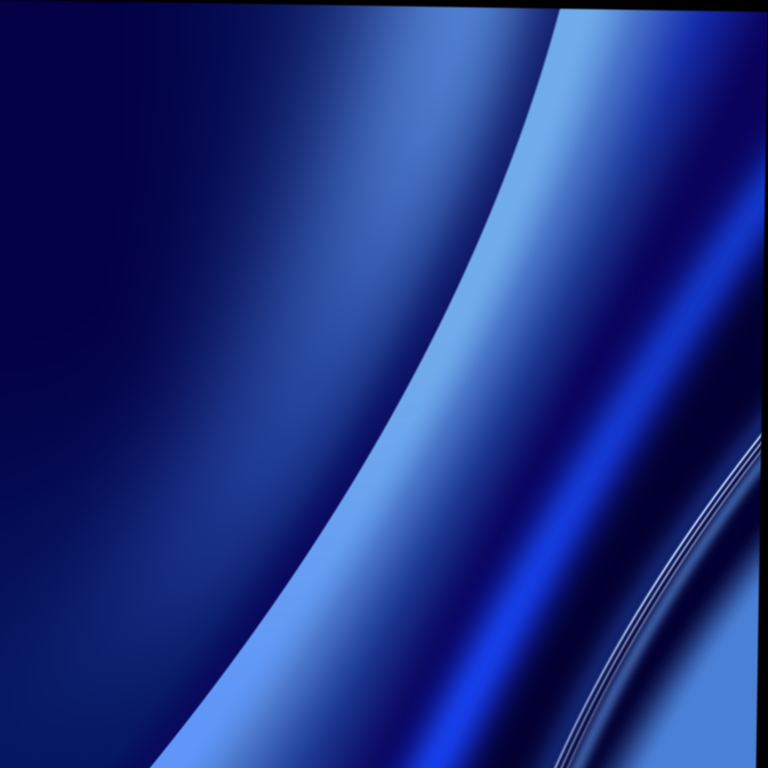
Give the GLSL for this background, as a three.js fragment shader.

```glsl
// Satin folds in blue: a soft sheen on the left, a bright curved fold across
// the middle, a royal blue ridge, and a glassy rim at the lower right.
// Each fold follows a quadratic curve x(y); colour depends on the offset from it.

#define EDGE_SOFT 0.0025
#define SHEEN_OFFSET -0.125
#define SHEEN_LEFT 0.155
#define SHEEN_RIGHT 0.105
#define RIDGE_WIDTH 0.042
#define RIM_WIDTH 0.0022
#define RIM_GLOW 0.026
#define FRAME_TILT 0.0155

varying vec2 vUv;

const vec3 INK = vec3(0.008, 0.0, 0.19);
const vec3 NAVY = vec3(0.01, 0.0, 0.27);
const vec3 DEEP_BLUE = vec3(0.02, 0.10, 0.39);
const vec3 STEEL_BLUE = vec3(0.11, 0.22, 0.57);
const vec3 SKY_BLUE = vec3(0.31, 0.49, 0.81);
const vec3 PALE_BLUE = vec3(0.44, 0.67, 0.92);
const vec3 ROYAL_BLUE = vec3(0.08, 0.23, 0.86);
const vec3 VIOLET_NAVY = vec3(0.035, 0.01, 0.36);

// Horizontal position of a curve at height y.
float curveX(float y, vec3 k) {
  return k.x + y * (k.y + y * k.z);
}

float bell(float d, float width) {
  float q = d / width;
  return exp(-q * q);
}

// Dark cloth with a broad sheen that fades towards the bottom.
vec3 leftCloth(vec2 p, float d) {
  float lift = (1.0 - smoothstep(0.0, 0.65, p.y)) * 0.85;
  vec3 base = mix(NAVY, DEEP_BLUE, max(lift, 0.6 * smoothstep(0.1, 0.45, p.x)));
  float s = d - SHEEN_OFFSET;
  float sheen = bell(s, s < 0.0 ? SHEEN_LEFT : SHEEN_RIGHT);
  vec3 light = mix(STEEL_BLUE, SKY_BLUE, smoothstep(0.3, 1.0, p.y));
  vec3 col = mix(base, light, sheen * smoothstep(-0.05, 0.42, p.y));
  // Shade gathers under the bright fold, most of all in its lower half.
  float shade = smoothstep(-0.07, 0.0, d) * mix(0.65, 0.2, smoothstep(0.2, 0.9, p.y));
  return mix(col, VIOLET_NAVY, shade);
}

// Bright fold: t is 0 at its sharp edge and 1 at the ridge.
vec3 brightFold(float t, float y) {
  t *= mix(0.87, 1.12, y);
  vec3 crest = mix(SKY_BLUE * 1.2, PALE_BLUE, smoothstep(0.0, 0.6, y));
  vec3 slope = mix(STEEL_BLUE, vec3(0.08, 0.17, 0.68), smoothstep(0.7, 1.0, y));
  vec3 col = mix(crest, SKY_BLUE, smoothstep(0.08, 0.28, t));
  col = mix(col, slope, smoothstep(0.18, 0.52, t));
  return mix(col, VIOLET_NAVY, smoothstep(0.42, 0.76, t));
}

// Rim of fine bright and dark lines, then a pale panel beyond a dark crease.
vec3 glassRim(vec3 col, vec2 p, float d) {
  float crease = d - (0.035 + 0.1 * p.y);
  float panel = smoothstep(0.0, 0.085, crease);
  col = mix(col, SKY_BLUE * vec3(0.93, 1.03, 1.04), panel);
  col = mix(col, STEEL_BLUE * 1.1, 0.55 * bell(d + 0.012, RIM_GLOW));
  col = mix(col, SKY_BLUE * 0.9, 0.75 * bell(d - 0.022, 0.012));
  col = mix(col, INK, 0.8 * bell(d - 0.004, 0.009));
  float fade = mix(0.65, 0.95, smoothstep(0.05, 0.3, p.y));
  for (int i = 0; i < 3; i++) {
    float lineX = -0.006 + 0.008 * float(i);
    float strength = fade * (1.0 - 0.25 * float(i));
    col = mix(col, vec3(0.68, 0.77, 0.94), strength * bell(d - lineX, RIM_WIDTH));
  }
  return col;
}

void main() {
  vec2 p = vUv;
  float foldX = curveX(p.y, vec3(0.195, 0.813, -0.276));
  float ridgeX = curveX(p.y, vec3(0.564, 0.488, 0.125));
  float rimX = curveX(p.y, vec3(0.729, 0.448, 0.394));
  float foldD = p.x - foldX;
  float ridgeD = p.x - ridgeX;

  // Fold, dark hollow and ridge.
  vec3 col = brightFold(foldD / (ridgeX - foldX), p.y);
  col = mix(col, INK, smoothstep(0.0, 0.09, ridgeD));
  vec3 ridgeCol = mix(ROYAL_BLUE * 1.06, ROYAL_BLUE * 0.9, smoothstep(0.1, 0.6, p.y));
  col = mix(col, ridgeCol, bell(ridgeD, RIDGE_WIDTH));
  col = glassRim(col, p, p.x - rimX);

  // Left cloth meets the fold at a crisp edge.
  float onFold = smoothstep(-EDGE_SOFT, EDGE_SOFT, foldD);
  col = mix(leftCloth(p, foldD), col, onFold);

  // Thin black wedges along the top and right borders.
  vec2 inset = vec2(1.0 - p.x - FRAME_TILT * (1.0 - p.y), 1.0 - p.y - FRAME_TILT * p.x);
  col *= smoothstep(-0.002, 0.002, min(inset.x, inset.y));
  gl_FragColor = vec4(col, 1.0);
}
```
